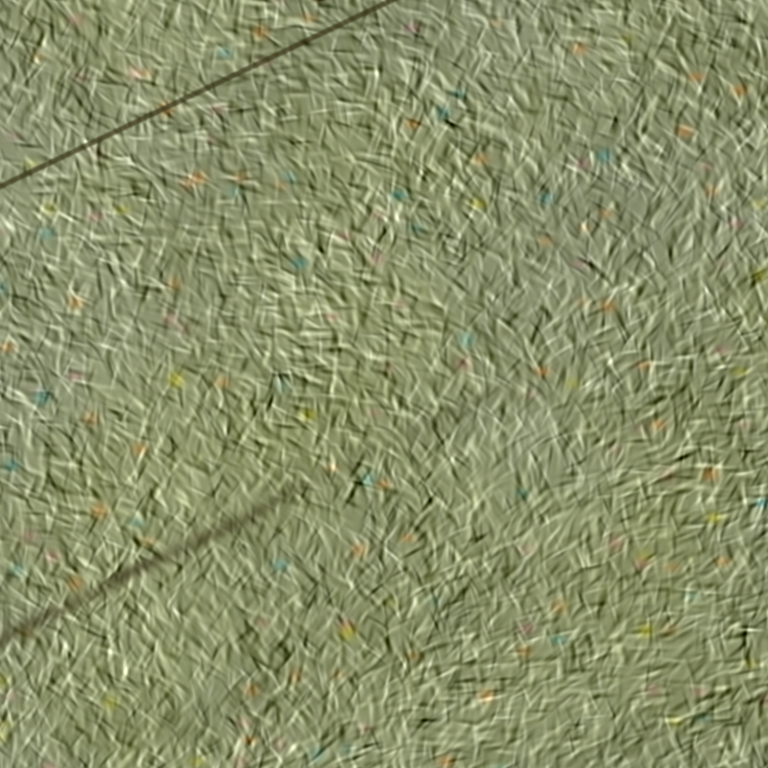
This texture is drawn by a WebGL 2 fragment shader. Its source:

```glsl
#version 300 es
precision highp float;
// Short worn lawn seen from above, crossed by two slanted furrows.
// Blades are oriented ripples scattered over cells and summed (cellular noise);
// layered sines vary lean, light and hue, and sparse soft spots add litter.
#define CELL 0.022
#define BLADES 6
#define BLADE_WIDTH 0.0031
#define BLADE_LENGTH 0.0098
#define CONTRAST 0.205
#define LITTER_CELL 0.045
#define LITTER_CHANCE 0.32
#define LITTER_SIZE 0.009
#define TURF vec3(0.530, 0.559, 0.418)
#define SOIL vec3(0.270, 0.262, 0.140)

uniform vec2 u_resolution;
out vec4 fragColor;

const float TAU = 6.2831853;

vec3 hash3(vec2 p) {
    vec3 q = fract(p.xyx * vec3(0.1031, 0.1030, 0.0973));
    q += dot(q, q.yxz + 33.33);
    return fract((q.xxy + q.yzz) * q.zyx);
}

// Slow patchy variation, roughly -1 to 1
float drift(vec2 p, float seed) {
    float sum = 0.0, weight = 0.5;
    for (int i = 0; i < 4; i++) {
        sum += weight * sin(p.x + seed + 1.3 * sin(p.y * 0.8 + seed * 2.1));
        p = mat2(0.8, 0.6, -0.6, 0.8) * p * 1.7;
        seed += 1.9;
        weight *= 0.65;
    }
    return sum;
}

// Mean blade direction: leaning left above, right towards the lower right
float leanAngle(vec2 p) {
    float side = smoothstep(-0.25, 0.55, p.x - p.y);
    return mix(2.12, 1.08, side) + 0.35 * drift(p * 9.0, 4.0);
}

// x: light and shade of the blades, y: their hue shift
vec2 grass(vec2 p) {
    vec2 home = floor(p / CELL), sum = vec2(0.0);
    float lean = leanAngle(p);
    for (int j = -1; j <= 1; j++)
    for (int i = -1; i <= 1; i++) {
        vec2 id = home + vec2(i, j);
        for (int k = 0; k < BLADES; k++) {
            vec3 place = hash3(id + float(k) * 61.0 + 17.0);
            vec3 look = hash3(id + float(k) * 43.0 + 511.0);
            float angle = lean + 2.0 * (place.z - 0.5);
            vec2 along = vec2(cos(angle), sin(angle));
            vec2 d = p - (id + place.xy) * CELL;
            float width = BLADE_WIDTH * mix(0.75, 1.3, look.x);
            float u = dot(d, along) / BLADE_LENGTH;
            float v = dot(d, vec2(-along.y, along.x)) / width;
            float body = exp(-0.5 * (u * u + v * v));
            float amount = 2.0 * look.y - 1.0;
            sum += body * vec2(amount * cos(1.2 * v + TAU * look.z), look.x - 0.5);
        }
    }
    return sum;
}

// Sparse tinted flecks: orange, pink, teal and yellow shifts
vec3 litter(vec2 p) {
    vec2 home = floor(p / LITTER_CELL);
    vec3 shift = vec3(0.0);
    for (int j = -1; j <= 1; j++)
    for (int i = -1; i <= 1; i++) {
        vec2 id = home + vec2(i, j);
        vec3 place = hash3(id + 203.0), look = hash3(id + 317.0);
        vec2 d = (p - (id + place.xy) * LITTER_CELL) / LITTER_SIZE;
        d.y *= mix(1.0, 1.8, look.y);
        vec3 tint = vec3(0.10, -0.02, -0.07);
        tint = look.x > 0.35 ? vec3(0.06, -0.03, 0.02) : tint;
        tint = look.x > 0.60 ? vec3(-0.09, 0.02, 0.08) : tint;
        tint = look.x > 0.82 ? vec3(0.07, 0.05, -0.12) : tint;
        float fleck = exp(-0.7 * dot(d, d)) * mix(0.4, 1.2, look.z);
        shift += tint * fleck * step(place.z, LITTER_CHANCE);
    }
    return shift;
}

// Signed distance to a line through (0, height) with the given slope
float lineDistance(vec2 p, float height, float slope) {
    return (p.y - height - slope * p.x) / sqrt(1.0 + slope * slope);
}

void main() {
    float shortSide = min(u_resolution.x, u_resolution.y);
    vec2 p = gl_FragCoord.xy / shortSide;
    float pixel = 1.0 / shortSide;

    // Turf: blade relief, with calmer and livelier patches
    vec2 blades = grass(p);
    float liveliness = 1.0 + 0.25 * drift(p * 14.0, 1.0);
    float light = blades.x * CONTRAST * liveliness;
    light += 0.026 * drift(p * 11.0, 7.0);
    light += 0.025 * exp(-7.0 * dot(p - vec2(0.2, 0.55), p - vec2(0.2, 0.55)));
    light -= 0.12 * light * abs(light);
    vec3 color = TURF + light;

    // Hue: greyer in places, yellower in the lower middle
    float yellow = 0.5 * exp(-9.0 * dot(p - vec2(0.5, 0.28), p - vec2(0.5, 0.28)));
    yellow += 0.35 * drift(p * 8.0, 12.0) + 0.3 * blades.y;
    color += yellow * vec3(0.008, 0.008, -0.05);
    color += litter(p);

    // Upper furrow: narrow and crisp
    float upper = abs(lineDistance(p, 0.757, 0.476));
    float groove = 1.0 - smoothstep(0.0022 - pixel, 0.0045 + pixel, upper);
    color = mix(color, SOIL + 0.25 * light, 0.85 * groove);

    // Lower furrow: soft, broken, fading to the right
    float lower = lineDistance(p, 0.167, 0.5) + 0.003 * drift(p * 40.0, 3.0);
    float fade = mix(0.75, 0.22, smoothstep(0.15, 0.5, p.x)) * (1.0 - smoothstep(0.6, 0.85, p.x));
    float trench = exp(-lower * lower / 0.00009) * (0.8 + 0.35 * drift(p * 30.0, 9.0));
    color = mix(color, SOIL + 0.4 * light, clamp(trench * fade, 0.0, 1.0));

    fragColor = vec4(clamp(color, 0.0, 1.0), 1.0);
}
```
